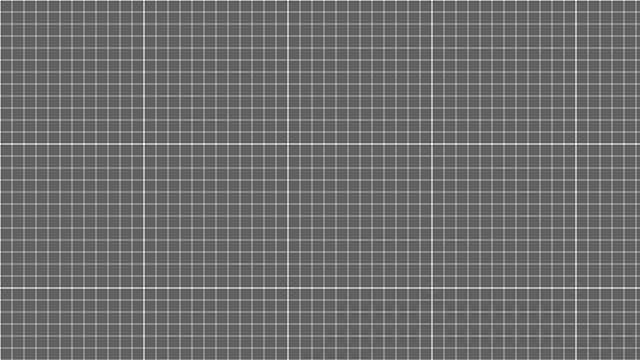
Give the GLSL for this pattern, as a Shadertoy shader.

```glsl
// Draws a grey drafting grid: fine white lines with a bolder line every twelve cells.

const float PI = 3.14159;
const float ROWS = 30.0;             // fine cells down the canvas
const float CELLS_PER_BLOCK = 12.0;
const float LINE_REACH = ROWS / 288.0; // line centre to its first dark fringe, in cells
const float FINE_STRENGTH = 0.43;
const float BOLD_STRENGTH = 0.86;

const vec3 PAPER = vec3(0.379);
const vec3 LINE = vec3(0.925, 0.935, 0.935);

float hash(vec2 p) {
    return fract(sin(dot(p, vec2(127.1, 311.7))) * 43758.5);
}

float valueNoise(vec2 p) {
    vec2 cell = floor(p);
    vec2 f = fract(p);
    f = f * f * (3.0 - 2.0 * f);
    float low = mix(hash(cell), hash(cell + vec2(1.0, 0.0)), f.x);
    float high = mix(hash(cell + vec2(0.0, 1.0)), hash(cell + 1.0), f.x);
    return mix(low, high, f.y);
}

// Distance on each axis to the nearest multiple of the period
vec2 lineDistance(vec2 p, float period) {
    return abs(p - period * floor(p / period + 0.5));
}

vec2 sinc(vec2 x) {
    vec2 angle = PI * max(abs(x), vec2(0.001));
    return sin(angle) / angle;
}

// Windowed sinc profile: a smooth bright core with faint dark fringes
vec2 lineProfile(vec2 dist, float reach) {
    vec2 t = dist / reach;
    return sinc(t) * sinc(t / 3.0) * step(t, vec2(3.0));
}

// Union of the vertical and horizontal lines
float crossLines(vec2 coverage) {
    return 1.0 - (1.0 - coverage.x) * (1.0 - coverage.y);
}

// Faint drift between green and rose greys, mostly in level bands
vec3 paperTint(vec2 p) {
    float drift = valueNoise(p * vec2(0.03, 0.12)) - 0.5;
    return drift * vec3(0.008, -0.008, 0.002);
}

void mainImage(out vec4 fragColor, in vec2 fragCoord) {
    // Fine-cell coordinates measured from the top left corner
    vec2 p = vec2(fragCoord.x, iResolution.y - fragCoord.y) * ROWS / iResolution.y;

    // Every line is fine; block lines add the rest of the bold strength
    vec2 fine = lineProfile(lineDistance(p, 1.0), LINE_REACH);
    vec2 bold = lineProfile(lineDistance(p, CELLS_PER_BLOCK), LINE_REACH);
    vec2 coverage = FINE_STRENGTH * fine + (BOLD_STRENGTH - FINE_STRENGTH) * bold;

    vec3 paper = PAPER + paperTint(p);
    vec3 color = mix(paper, LINE, crossLines(coverage));
    fragColor = vec4(color, 1.0);
}
```
